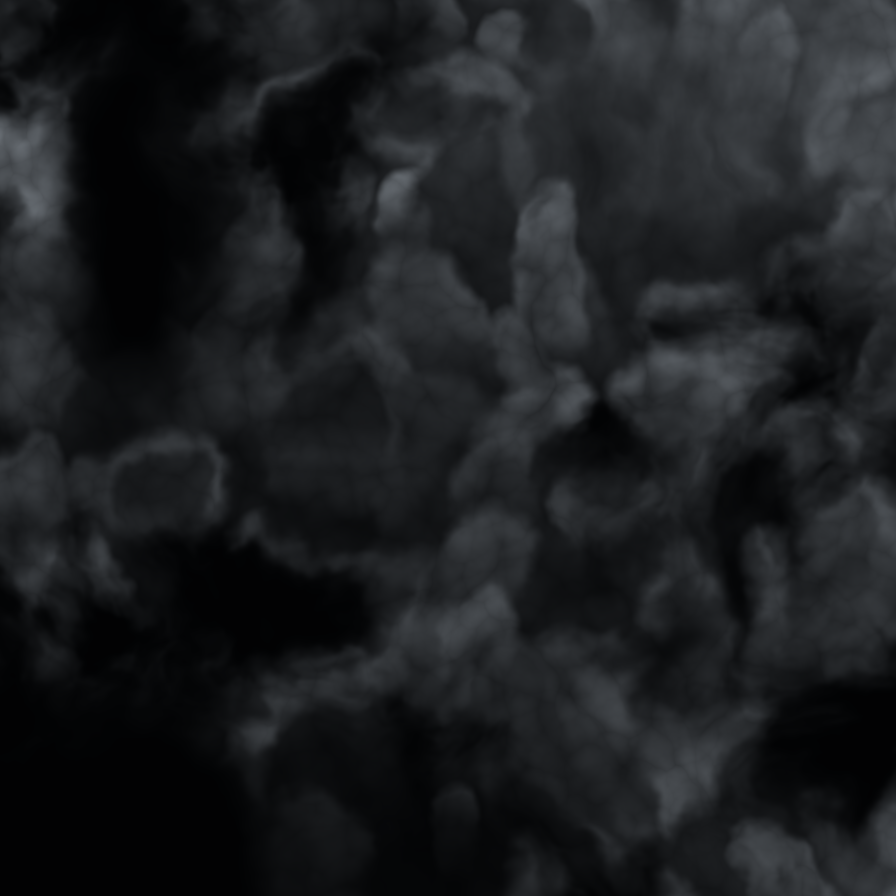
Write a Shadertoy shader that draws this texture.

```glsl
float hash(vec2 p) {
    return fract(sin(dot(p, vec2(127.1, 311.7))) * 43758.5453);
}

vec2 hash2(vec2 p) {
    return vec2(hash(p), hash(p + 17.3));
}

float noise(vec2 p) {
    vec2 cell = floor(p), f = fract(p);
    f = f * f * (3.0 - 2.0 * f);
    float low = mix(hash(cell), hash(cell + vec2(1, 0)), f.x);
    float high = mix(hash(cell + vec2(0, 1)), hash(cell + vec2(1, 1)), f.x);
    return mix(low, high, f.y);
}

float fbm(vec2 p) {
    float sum = 0.0, amplitude = 0.516;
    for (int i = 0; i < 5; i++) {
        sum += amplitude * noise(p);
        p = mat2(1.6, 1.2, -1.2, 1.6) * p + 9.7;
        amplitude *= 0.5;
    }
    return sum;
}

vec2 warp(vec2 p, float scale, float amount) {
    return p + amount * (vec2(fbm(p * scale), fbm(p * scale + 31.0)) - 0.5);
}

// Round domes that meet in narrow creases
float lumps(vec2 p) {
    vec2 cell = floor(p);
    float nearest = 1.0;
    for (int y = -1; y <= 1; y++)
    for (int x = -1; x <= 1; x++) {
        vec2 id = cell + vec2(x, y);
        vec2 d = p - id - hash2(id);
        nearest = min(nearest, dot(d, d));
    }
    return 1.0 - nearest;
}

// Paints one layer of puffs over the tone: crisp crowns, fading bases
float paintPuffs(float tone, vec2 p, float seed) {
    vec2 cell = floor(p);
    for (int y = 1; y >= -1; y--)
    for (int x = -1; x <= 1; x++) {
        vec2 id = cell + vec2(x, y);
        vec2 key = id + seed;
        vec2 center = id + 0.5 + 0.6 * (hash2(key) - 0.5);
        float radius = mix(0.5, 0.95, hash(key + 5.1));
        vec2 local = (p - center) / radius;
        float edge = 1.0 - smoothstep(0.68, 1.0, length(local));
        float base = smoothstep(-1.0, 0.1, local.y);
        float present = step(0.35, hash(key + 8.6));
        float brightness = mix(0.12, 1.2, hash(key + 2.9));
        float shade = brightness * (0.8 + 0.3 * local.y);
        tone = mix(tone, shade, 0.9 * edge * base * present);
    }
    return tone;
}

float glow(vec2 p, vec2 center, vec2 size) {
    vec2 d = (p - center) / size;
    return exp(-dot(d, d));
}

// Broad distribution of light and open dark sky
float ambientLight(vec2 p) {
    float light = 0.30 + 0.28 * (fbm(p * 3.0 + 4.0) - 0.5);
    light += 0.17 * glow(p, vec2(0.48, 0.86), vec2(0.09, 0.10));
    light += 0.12 * glow(p, vec2(0.35, 0.86), vec2(0.08, 0.09));
    light += 0.28 * glow(p, vec2(0.00, 0.83), vec2(0.06, 0.13));
    light += 0.08 * glow(p, vec2(0.95, 0.92), vec2(0.13, 0.08));
    light += 0.05 * glow(p, vec2(0.82, 0.10), vec2(0.20, 0.14));
    light -= 0.34 * glow(p, vec2(0.18, 0.70), vec2(0.11, 0.15));
    light -= 0.22 * glow(p, vec2(0.14, 0.91), vec2(0.06, 0.12));
    light -= 0.38 * glow(p, vec2(0.10, 0.05), vec2(0.26, 0.17));
    light -= 0.16 * glow(p, vec2(0.48, 0.06), vec2(0.10, 0.10));
    light -= 0.20 * glow(p, vec2(0.75, 0.26), vec2(0.13, 0.03));
    return max(light, 0.0);
}

void mainImage(out vec4 fragColor, in vec2 fragCoord) {
    vec2 p = fragCoord / iResolution.y;
    vec2 billow = warp(p, 7.0, 0.12);

    // Puffs from large and distant to small and near
    float tone = 0.25;
    for (int i = 0; i < 4; i++) {
        float layer = float(i);
        vec2 grid = billow * vec2(1.15, 0.95) * (5.0 + 1.8 * layer);
        tone = paintPuffs(tone, grid + layer * 3.37, layer * 23.0);
    }

    // Ragged gaps and folded surface
    tone *= smoothstep(0.28, 0.56, fbm(billow * 6.0 + 12.0));
    tone *= 0.5 + 0.6 * lumps(billow * vec2(17.0, 14.0));
    tone *= 0.75 + 0.31 * lumps(warp(p, 18.0, 0.04) * 36.0);

    // Thin streaked veil
    float veil = glow(p, vec2(0.76, 0.87), vec2(0.22, 0.15));
    float streaks = 0.25 + 0.8 * fbm(billow * vec2(15.0, 5.0));
    tone = mix(tone, streaks, 0.75 * veil);

    float light = ambientLight(warp(p, 5.0, 0.16)) * tone;
    light *= 0.9 + 0.2 * fbm(p * 40.0);
    vec3 skyBlack = vec3(0.006, 0.009, 0.013);
    vec3 cloudTint = vec3(0.955, 1.0, 1.045);
    fragColor = vec4(skyBlack + cloudTint * light, 1.0);
}
```
